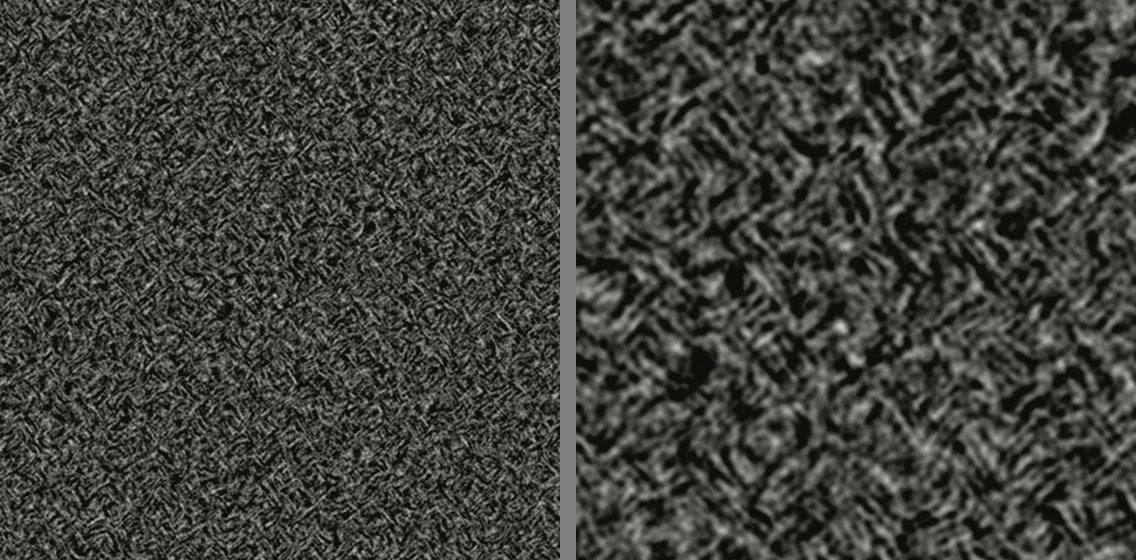
Left: the whole. Right: its middle third, enlarged.
Give the GLSL for this texture, as a Shadertoy shader.

```glsl
// Dark charcoal surface of matted short fibres, lying mostly along two diagonals.
// Stretched gradient noise in two warped directions is woven by a patch mask,
// then fine grain, longer strands and small dark pits are added and toned.

const float PI = 3.14159265;

// Sizes: noise cells per canvas height (x along a fibre, y across it)
const vec2  FIBRE_CELLS  = vec2(62.0, 158.0);
const vec2  STRAND_CELLS = vec2(20.0, 135.0);
const float GRAIN_CELLS  = 178.0;
const float PATCH_CELLS  = 32.0;
const float PIT_CELLS    = 46.0;
const float BEND_CELLS   = 20.0;
const float BEND_AMOUNT  = 0.010;

// Directions of the two fibre families
const float RISING_ANGLE  = 0.74;
const float FALLING_ANGLE = -0.86;

// Strength of each layer relative to the fibres
const float GRAIN_WEIGHT  = 0.60;
const float STRAND_WEIGHT = 0.42;
const float PIT_DEPTH     = 1.5;

// Tone
const float NOISE_DEVIATION = 0.215;
const float MID_GREY   = 0.252;
const float CONTRAST   = 0.139;
const float BLACK      = 0.052;
const float BLACK_KNEE = 0.03;
const vec3  WARM_SHIFT = vec3(0.0, 0.0, -0.011);

// Integer hash of a lattice cell to 0..1
float hash(ivec2 cell, int seed) {
    uvec2 u = uvec2(cell);
    uint h = u.x * 1597334677u ^ u.y * 3812015801u ^ uint(seed) * 2798796415u;
    h = (h ^ (h >> 16)) * 2146121005u;
    h = (h ^ (h >> 15)) * 2221713035u;
    h ^= h >> 16;
    return float(h >> 8) / 16777216.0;
}

float cornerSlope(ivec2 cell, vec2 offset, int seed) {
    float angle = 2.0 * PI * hash(cell, seed);
    return dot(vec2(cos(angle), sin(angle)), offset);
}

float gradientNoise(vec2 p, int seed) {
    ivec2 cell = ivec2(floor(p));
    vec2 f = fract(p);
    vec2 s = f * f * f * (f * (f * 6.0 - 15.0) + 10.0);
    float a = cornerSlope(cell, f, seed);
    float b = cornerSlope(cell + ivec2(1, 0), f - vec2(1.0, 0.0), seed);
    float c = cornerSlope(cell + ivec2(0, 1), f - vec2(0.0, 1.0), seed);
    float d = cornerSlope(cell + ivec2(1, 1), f - vec2(1.0, 1.0), seed);
    return mix(mix(a, b, s.x), mix(c, d, s.x), s.y);
}

vec2 rotate(vec2 p, float angle) {
    float c = cos(angle), s = sin(angle);
    return vec2(c * p.x + s * p.y, c * p.y - s * p.x);
}

float surfaceGrey(vec2 p) {
    // Bend the fibres gently
    vec2 bend = vec2(gradientNoise(p * BEND_CELLS, 1),
                     gradientNoise(p * BEND_CELLS, 2));
    vec2 q = p + BEND_AMOUNT * bend;
    vec2 rising = rotate(q, RISING_ANGLE);
    vec2 falling = rotate(q, FALLING_ANGLE);

    // Weave both families; cosine and sine weights keep the contrast even
    float turn = PI * 0.23 + 3.6 * gradientNoise(p * PATCH_CELLS, 3);
    turn = clamp(turn, 0.0, PI * 0.5);
    vec2 weave = vec2(cos(turn), sin(turn));
    vec2 fibres = vec2(gradientNoise(rising * FIBRE_CELLS, 4),
                       gradientNoise(falling * FIBRE_CELLS, 5));
    vec2 strands = vec2(gradientNoise(rising * STRAND_CELLS, 6),
                        gradientNoise(falling * STRAND_CELLS, 7));
    float grain = gradientNoise(rotate(p, 0.3) * GRAIN_CELLS, 8);

    float relief = dot(weave, fibres + STRAND_WEIGHT * strands)
                 + GRAIN_WEIGHT * grain;
    float spread = sqrt(1.0 + STRAND_WEIGHT * STRAND_WEIGHT
                            + GRAIN_WEIGHT * GRAIN_WEIGHT);
    relief /= NOISE_DEVIATION * spread;

    // Small dark pits between the fibres
    float pit = smoothstep(0.24, 0.46, gradientNoise(q * PIT_CELLS, 9));
    relief -= PIT_DEPTH * pit;

    // Tone with a soft floor
    float above = MID_GREY + CONTRAST * relief - BLACK;
    return BLACK + 0.5 * (above + sqrt(above * above + BLACK_KNEE * BLACK_KNEE));
}

void mainImage(out vec4 fragColor, in vec2 fragCoord) {
    // Average four samples per pixel
    float grey = 0.0;
    for (int i = 0; i < 4; i++) {
        vec2 offset = vec2(i & 1, i >> 1) * 0.5 - 0.25;
        grey += 0.25 * surfaceGrey((fragCoord + offset) / iResolution.y);
    }
    fragColor = vec4(clamp(vec3(grey) + WARM_SHIFT, 0.0, 1.0), 1.0);
}
```
